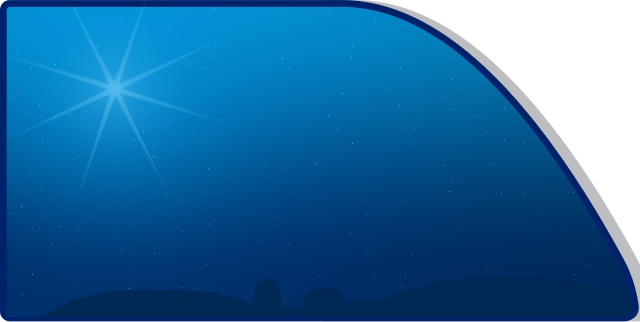
This background is drawn by a WebGL 1 fragment shader. Its source:

```glsl
precision mediump float;
// Blue dusk panel with a curved right side, a starburst, faint stars and rocky hills.
uniform vec2 u_resolution;

#define ASPECT 1.984
#define BORDER 0.021
#define CURVE_START 1.057
#define CURVE_BEND 1.048
#define SHADOW_SHIFT vec2(0.042, 0.0)
#define STAR_POS vec2(0.356, 0.724)
#define RAY_LENGTH 0.39
#define RAY_WIDTH 0.011
#define SPECK_GRID 26.0
#define SPECK_SIZE 0.0026

const vec3 SKY_LOW = vec3(0.0, 0.18, 0.41);
const vec3 SKY_HIGH = vec3(0.01, 0.56, 0.82);
const vec3 GLOW = vec3(0.0, 0.63, 0.91);
const vec3 CORE = vec3(0.30, 0.72, 0.93);
const vec3 HILL = vec3(0.0, 0.155, 0.335);
const vec3 FRAME = vec3(0.0, 0.135, 0.42);
const vec3 SHADOW = vec3(0.74, 0.745, 0.76);

vec2 hash2(vec2 cell) {
  vec2 h = vec2(dot(cell, vec2(12.7, 31.1)), dot(cell, vec2(26.9, 18.3)));
  return fract(sin(h) * 437.58);
}

float smoothMax(float a, float b, float k) {
  float h = max(k - abs(a - b), 0.0);
  return max(a, b) + h * h / (4.0 * k);
}

// Signed distance to the panel: rounded box cut by a parabola
float panel(vec2 p) {
  vec2 halfSize = vec2(0.5 * ASPECT, 0.499);
  float radius = mix(0.031, 0.05, step(1.0, p.x));
  vec2 q = abs(p - vec2(halfSize.x, 0.501)) - halfSize + radius;
  float box = length(max(q, 0.0)) + min(max(q.x, q.y), 0.0) - radius;
  float u = max(p.x - CURVE_START, 0.0);
  float slope = 2.0 * CURVE_BEND * u;
  float curve = (p.y - 1.0 + CURVE_BEND * u * u) / sqrt(1.0 + slope * slope);
  return smoothMax(box, curve, 0.001 + 0.05 * smoothstep(1.6, 1.9, p.x));
}

float mound(float x, float center, float halfWidth, float height, float power) {
  float t = min(abs(x - center) / halfWidth, 1.0);
  return height * (1.0 - pow(t, power));
}

// Height of the rocky skyline
float skyline(float x) {
  float h = 0.05 * smoothstep(0.70, 0.76, x);
  h = max(h, mound(x, 0.49, 0.381, 0.10, 3.0));
  h = max(h, mound(x, 0.827, 0.054, 0.134, 4.0));
  h = max(h, mound(x, 1.008, 0.093, 0.106, 3.0));
  h = max(h, mound(x, 1.15, 0.13, 0.07, 4.0));
  h = max(h, mound(x, 1.572, 0.555, 0.142, 2.0));
  float rough = sin(x * 61.0) + 0.7 * sin(x * 113.0 + 1.0) + 0.5 * sin(x * 207.0);
  return h + 0.0018 * rough * smoothstep(0.0, 0.04, h);
}

// Four tapered lines crossing at the star
float rays(vec2 d) {
  float sum = 0.0;
  for (int i = 0; i < 4; i++) {
    float angle = 0.44 + 0.8 * float(i);
    vec2 dir = vec2(cos(angle), sin(angle));
    float fade = max(1.0 - abs(dot(d, dir)) / RAY_LENGTH, 0.0);
    float across = abs(d.x * dir.y - d.y * dir.x);
    float width = RAY_WIDTH * fade + 0.002;
    sum += fade * (1.0 - smoothstep(0.3 * width, width, across));
  }
  return min(sum, 1.0);
}

// Sparse jittered dots, one per cell at most
float specks(vec2 p) {
  vec2 cell = floor(p * SPECK_GRID);
  vec2 spot = 0.15 + 0.7 * hash2(cell);
  vec2 rnd = hash2(cell + 57.0);
  float dist = length(fract(p * SPECK_GRID) - spot) / SPECK_GRID;
  float dot1 = 1.0 - smoothstep(0.0, SPECK_SIZE, dist);
  return dot1 * step(rnd.x, 0.35) * (0.08 + 0.32 * rnd.y * rnd.y);
}

vec3 sky(vec2 p) {
  float lift = smoothstep(0.1, 1.05, p.y);
  vec3 color = mix(SKY_LOW, SKY_HIGH, lift);
  color *= 1.0 - vec3(0.0, 0.10, 0.13) * smoothstep(0.8, 1.9, p.x);
  vec2 d = p - STAR_POS;
  float d2 = dot(d, d);
  color = mix(color, GLOW, 0.5 * exp(-6.0 * d2));
  color = mix(color, CORE, 0.35 * exp(-50.0 * d2) + 0.4 * exp(-900.0 * d2));
  return color + specks(p);
}

void main() {
  vec2 p = gl_FragCoord.xy / u_resolution * vec2(ASPECT, 1.0);
  float pixel = 1.0 / u_resolution.y;
  float edge = panel(p);

  // Scene inside the frame
  vec3 scene = sky(p);
  float hill = clamp((skyline(p.x) - p.y) / pixel + 0.5, 0.0, 1.0);
  scene = mix(scene, HILL, hill);

  // Frame, thinner along the bottom, then rays over both
  float border = BORDER * mix(0.6, 1.0, smoothstep(0.02, 0.06, p.y));
  scene = mix(scene, FRAME, clamp((edge + border) / pixel + 0.5, 0.0, 1.0));
  float rayFade = edge < -border ? 0.42 : 0.15;
  scene = mix(scene, vec3(0.45, 0.80, 0.95), rayFade * rays(p - STAR_POS));

  // White ground, offset shadow, panel
  float shadow = clamp(0.5 - panel(p - SHADOW_SHIFT) / pixel, 0.0, 1.0);
  vec3 color = mix(vec3(1.0), SHADOW, shadow * step(1.0, p.x));
  color = mix(color, scene, clamp(0.5 - edge / pixel, 0.0, 1.0));
  gl_FragColor = vec4(color, 1.0);
}
```
